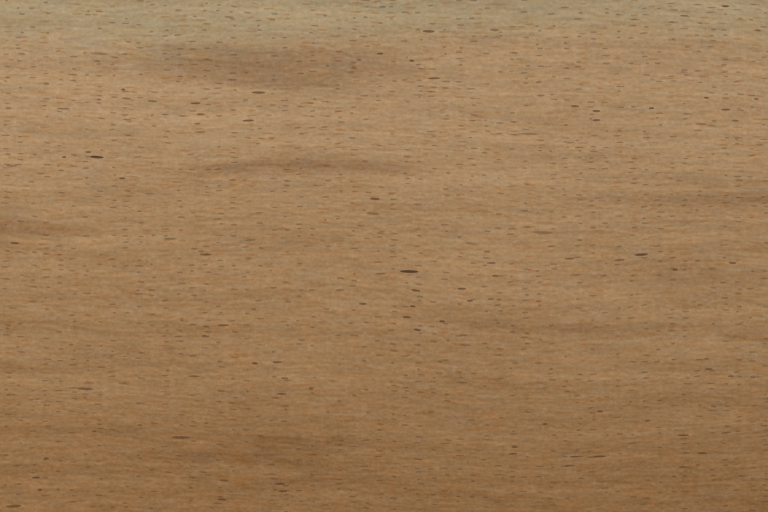
Reproduce this texture procedurally as a WebGL 1 fragment shader.

```glsl
precision highp float;
// A plank of brown hardwood with nearly horizontal grain.
// A vertical colour ramp is shaded by stretched gradient noise (bands, fibres),
// then sprinkled with short dark pores and faint orange flecks from jittered cells.

uniform vec2 u_resolution;

const vec3 DEEP_BROWN = vec3(0.535, 0.395, 0.255);
const vec3 MID_BROWN = vec3(0.610, 0.477, 0.336);
const vec3 PALE_TAN = vec3(0.658, 0.535, 0.398);
const vec3 GREY_SAPWOOD = vec3(0.625, 0.555, 0.430);
const vec3 BAND_SHADE = vec3(0.085, 0.082, 0.068);
const vec3 PORE_COLOR = vec3(0.26, 0.17, 0.12);
const vec3 FLECK_COLOR = vec3(0.60, 0.38, 0.20);

vec2 hash2(vec2 p) {
  vec3 q = fract(vec3(p.xyx) * vec3(0.1031, 0.1030, 0.0973));
  q += dot(q, q.yzx + 33.33);
  return fract((q.xx + q.yz) * q.zy);
}

float cornerSlope(vec2 cell, vec2 offset) {
  return dot(hash2(cell) * 2.0 - 1.0, offset);
}

// Gradient noise, roughly -0.6 to 0.6
float gradientNoise(vec2 p) {
  vec2 i = floor(p);
  vec2 f = fract(p);
  vec2 u = f * f * f * (f * (f * 6.0 - 15.0) + 10.0);
  float low = mix(cornerSlope(i, f),
                  cornerSlope(i + vec2(1.0, 0.0), f - vec2(1.0, 0.0)), u.x);
  float high = mix(cornerSlope(i + vec2(0.0, 1.0), f - vec2(0.0, 1.0)),
                   cornerSlope(i + vec2(1.0, 1.0), f - vec2(1.0, 1.0)), u.x);
  return mix(low, high, u.y);
}

float fbm(vec2 p) {
  float sum = 0.0;
  float weight = 1.0;
  for (int octave = 0; octave < 4; octave++) {
    sum += weight * gradientNoise(p);
    p = p * 2.03 + vec2(17.3, 9.1);
    weight *= 0.55;
  }
  return sum;
}

// Coverage of one tapered dash per cell; density is the share of filled cells
float dashes(vec2 p, vec2 cellSize, float halfLength, float halfWidth,
             float density, float seed, float pixel) {
  vec2 cell = floor(p / cellSize);
  vec2 place = hash2(cell + seed);
  vec2 traits = hash2(cell + seed + 71.0);
  float reach = halfLength * mix(0.35, 1.0, traits.y);
  vec2 margin = min(vec2(halfLength, halfWidth + pixel) / cellSize, 0.5);
  vec2 center = mix(margin, 1.0 - margin, place) * cellSize;
  vec2 d = p - cell * cellSize - center;
  d.y += d.x * (place.x - 0.6) * 0.12;
  float along = clamp(abs(d.x) / reach, 0.0, 1.0);
  float thickness = halfWidth * (1.0 - along * along);
  float body = 1.0 - smoothstep(-0.5 * pixel, pixel, abs(d.y) - thickness);
  float ends = 1.0 - smoothstep(0.75, 1.0, along);
  return body * ends * step(traits.x, density);
}

vec3 plankColor(float height, float drift) {
  float h = height + drift;
  vec3 color = mix(DEEP_BROWN, MID_BROWN, smoothstep(-0.05, 0.5, h));
  color = mix(color, PALE_TAN, smoothstep(0.42, 0.92, h));
  return mix(color, GREY_SAPWOOD, 0.8 * smoothstep(0.87, 0.98, h));
}

void main() {
  vec2 p = gl_FragCoord.xy / u_resolution.y;
  float pixel = 1.0 / u_resolution.y;

  // Grain lines sag and wander slightly along the plank
  vec2 grain = p;
  grain.y += 0.025 * p.x + 0.035 * gradientNoise(p * vec2(1.6, 2.5) + 4.0);
  grain.y += 0.006 * gradientNoise(p * vec2(6.0, 11.0) + 21.0);

  // Broad tone, with the right side a little darker
  float drift = 0.10 * gradientNoise(grain * vec2(1.2, 5.0) + 8.0);
  vec3 color = plankColor(p.y, drift);
  color *= 1.015 - 0.025 * p.x;

  // Greyish growth bands and narrower streaks
  float band = fbm(grain * vec2(0.9, 8.0) + vec2(3.7, 12.4));
  float streak = fbm(grain * vec2(2.6, 34.0) + vec2(31.0, 5.0));
  color -= BAND_SHADE * (smoothstep(0.02, 0.65, band) - 0.22);
  color += vec3(0.046, 0.044, 0.038) * streak;

  // Fibres and fine mottling
  float fibre = gradientNoise(grain * vec2(22.0, 150.0));
  float mottle = gradientNoise(grain * vec2(85.0, 170.0) + 50.0);
  float dust = gradientNoise(p * vec2(190.0, 240.0) + 90.0);
  color += 0.055 * fibre + 0.050 * mottle + 0.035 * dust;
  float warmth = gradientNoise(grain * vec2(14.0, 75.0) + 140.0);
  color += vec3(0.025, 0.0, -0.025) * warmth;

  // Orange flecks, small pores, and rare long dark pores
  float flecks = dashes(grain, vec2(0.034, 0.009), 0.013, 0.0011, 0.28, 11.0, pixel);
  float fine = dashes(grain, vec2(0.026, 0.011), 0.009, 0.0010, 0.30, 37.0, pixel);
  float pores = dashes(grain, vec2(0.052, 0.023), 0.013, 0.0014, 0.20, 59.0, pixel);
  float cracks = dashes(grain, vec2(0.110, 0.047), 0.023, 0.0020, 0.07, 83.0, pixel);
  float cluster = smoothstep(-0.25, 0.35, gradientNoise(grain * vec2(3.0, 9.0) + 65.0));
  color = mix(color, FLECK_COLOR, 0.38 * flecks);
  color = mix(color, PORE_COLOR, 0.27 * fine);
  color = mix(color, PORE_COLOR, 0.55 * pores * cluster);
  color = mix(color, PORE_COLOR, 0.80 * cracks * cluster);

  gl_FragColor = vec4(clamp(color, 0.0, 1.0), 1.0);
}
```
